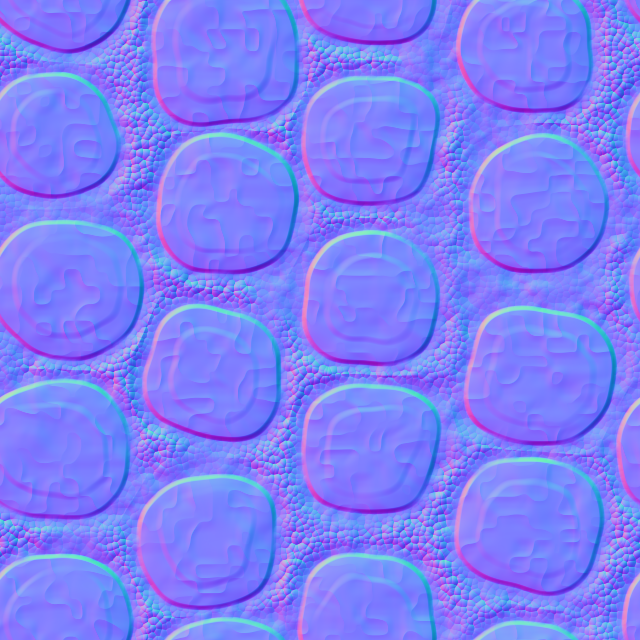
A three.js fragment shader for this texture map:

```glsl
varying vec2 vUv;

const float GRID = 4.0;              // stones per side
const vec2 STONE_SHIFT = vec2(0.36, 0.17);
const vec2 JITTER = vec2(0.14, 0.11);
const float RADIUS_MIN = 0.39;       // in grid cells
const float RADIUS_MAX = 0.455;
const float RIM_WIDTH = 0.0042;
const float RIM_HEIGHT = 0.0115;
const float DOME_WIDTH = 0.020;
const float DOME_HEIGHT = 0.0052;
const float LEDGE_HEIGHT = 0.0030;
const float BANK_HEIGHT = 0.0026;    // soil rising around each stone
const float CHISEL_SLOPE = 0.13;
const float CREASE_SLOPE = 0.13;
const float SOIL_SLOPE = 0.16;
const float GRAIN_FREQ = 112.0;
const float GRAIN_SLOPE = 0.50;
const float STEP = 0.0013;           // slope sampling distance
const vec3 FLAT_TINT = vec3(0.495, 0.5, 0.5);

vec2 hash2(vec2 p) {
  vec3 q = fract(vec3(p.xyx) * vec3(0.1031, 0.1030, 0.0973));
  q += dot(q, q.yzx + 33.33);
  return fract((q.xx + q.yz) * q.zy);
}

// Value noise that repeats across the canvas
float noise(vec2 uv, float freq) {
  vec2 p = uv * freq;
  vec2 c = floor(p);
  vec2 f = fract(p);
  f = f * f * f * (f * (f * 6.0 - 15.0) + 10.0);
  float a = hash2(mod(c, freq) + freq).x;
  float b = hash2(mod(c + vec2(1.0, 0.0), freq) + freq).x;
  float d = hash2(mod(c + vec2(0.0, 1.0), freq) + freq).x;
  float e = hash2(mod(c + 1.0, freq) + freq).x;
  return mix(mix(a, b, f.x), mix(d, e, f.x), f.y);
}

// Cellular noise: round grains, 1 at a grain's top
float grains(vec2 uv) {
  vec2 p = uv * GRAIN_FREQ;
  vec2 c = floor(p);
  float nearest = 1.0;
  for (int j = -1; j <= 1; j++) {
    for (int i = -1; i <= 1; i++) {
      vec2 cell = c + vec2(float(i), float(j));
      vec2 d = cell + hash2(mod(cell, GRAIN_FREQ)) - p;
      nearest = min(nearest, dot(d, d));
    }
  }
  return 1.0 - nearest;
}

// Signed distance to one rounded, uneven stone, in grid cells
float stone(vec2 p, vec2 id) {
  vec2 r1 = hash2(id + 17.0);
  vec2 r2 = hash2(id + 41.0);
  float radius = mix(RADIUS_MIN, RADIUS_MAX, r1.x);
  float tilt = (r1.y - 0.5) * 0.5;
  vec2 q = mat2(cos(tilt), sin(tilt), -sin(tilt), cos(tilt)) * p;
  q /= radius * vec2(1.02, 0.97);
  float power = mix(2.1, 2.9, r2.x);
  float a = atan(q.y, q.x + 1e-5);
  float phase = r2.y * 6.283;
  float wobble = 0.025 * sin(2.0 * a + phase) + 0.022 * sin(3.0 * a + phase * 3.0)
    + 0.011 * sin(5.0 * a + phase * 5.0) + 0.005 * sin(9.0 * a + phase * 2.0);
  vec2 s = pow(abs(q) + 1e-5, vec2(power));
  return (pow(s.x + s.y, 1.0 / power) - 1.0 + wobble) * radius;
}

// Distance to the nearest stone of the staggered grid, in canvas units
float stones(vec2 uv) {
  vec2 p = uv * GRID - STONE_SHIFT;
  float d = 1.0;
  for (int i = -1; i <= 1; i++) {
    float col = floor(p.x) + float(i);
    float stagger = 0.5 * mod(col, 2.0);
    for (int j = -1; j <= 2; j++) {
      float row = floor(p.y - stagger) + float(j);
      vec2 id = mod(vec2(col, row), GRID);
      vec2 center = vec2(col, row + stagger) + (hash2(id + 5.0) - 0.5) * JITTER;
      d = min(d, stone(p - center, id));
    }
  }
  return d / GRID;
}

float height(vec2 uv) {
  float d = stones(uv);
  float patches = noise(uv, 9.0);
  float mid = noise(uv, 26.0);
  float inside = 1.0 - smoothstep(-RIM_WIDTH, RIM_WIDTH, d);

  // Stone: sharp rim, soft shoulder, worn ledge, chisel marks
  float h = RIM_HEIGHT * inside;
  float top = -DOME_HEIGHT * exp(min(d, 0.0) / DOME_WIDTH);
  float ledge = d + 0.017 + 0.022 * patches + 0.006 * mid;
  top -= LEDGE_HEIGHT * patches * smoothstep(-0.006, 0.006, ledge);
  vec2 warped = uv + 0.02 * vec2(mid, patches);
  top += CHISEL_SLOPE / 18.0 * noise(warped, 18.0) * 0.6;
  top -= CREASE_SLOPE / 40.0 * abs(noise(warped, 40.0) - 0.5);

  // Soil: bank around the stones, gentle lumps, patchy grains
  float bank = smoothstep(0.016, 0.032, d + 0.008 * (mid - 0.5));
  float soil = BANK_HEIGHT * bank * (0.3 + patches) - DOME_HEIGHT;
  soil += SOIL_SLOPE / 26.0 * mid + SOIL_SLOPE / 60.0 * noise(uv, 60.0);
  float grit = smoothstep(0.004, 0.026, d) * smoothstep(0.2, 0.7, patches);
  soil += GRAIN_SLOPE / GRAIN_FREQ * grains(uv) * (0.15 + 0.85 * grit);
  return h + mix(soil, top, inside);
}

void main() {
  // Slope of the height field, packed as a normal
  float h = height(vUv);
  float dx = height(vUv + vec2(STEP, 0.0)) - h;
  float dy = height(vUv + vec2(0.0, STEP)) - h;
  vec3 normal = normalize(vec3(dx, -dy, STEP));
  gl_FragColor = vec4(FLAT_TINT + 0.5 * normal, 1.0);
}
```
